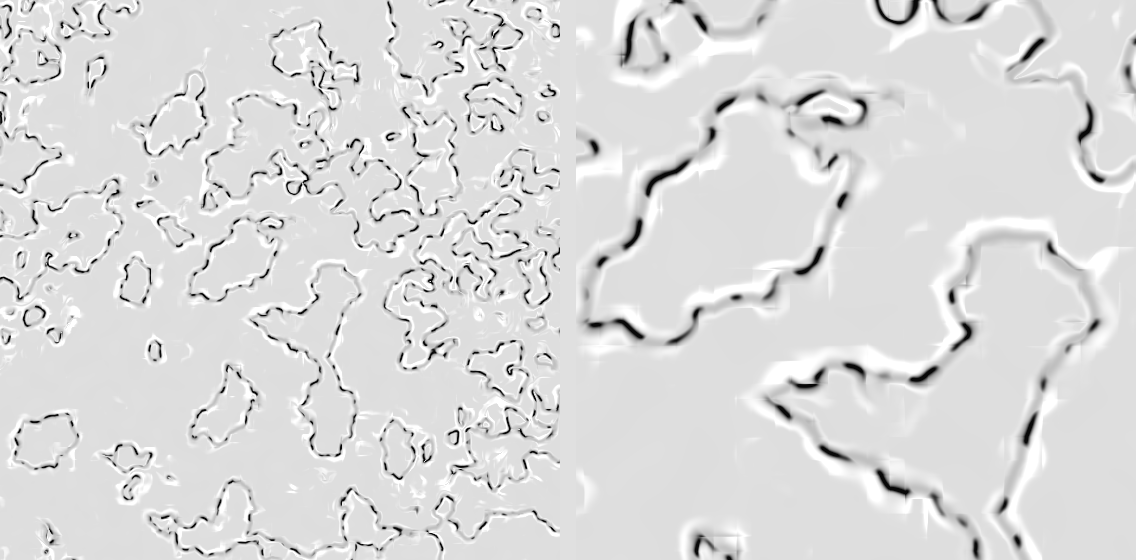
Left, the full canvas; right, a detail of the centre.
Give the GLSL for this texture map, as a WebGL 1 fragment shader.

```glsl
precision highp float;
// Pale grey relief map: broken dark contour lines with white halos around jagged plateaus.
uniform vec2 u_resolution;

const float FLAT_GREY = 0.87;
const float SLOPE_STEP = 0.001;
const float MIN_SLOPE = 5.0;

// Random gradient direction for a lattice point
vec2 latticeGradient(vec2 cell) {
  vec3 q = fract(cell.xyx * vec3(0.1031, 0.1030, 0.0973));
  q += dot(q, q.yzx + 33.33);
  float angle = 6.2832 * fract((q.x + q.y) * q.z);
  return vec2(cos(angle), sin(angle));
}

float blendCorners(vec2 cell, vec2 f, vec2 weight) {
  vec2 e = vec2(1.0, 0.0);
  float a = dot(latticeGradient(cell), f);
  float b = dot(latticeGradient(cell + e.xy), f - e.xy);
  float c = dot(latticeGradient(cell + e.yx), f - e.yx);
  float d = dot(latticeGradient(cell + e.xx), f - e.xx);
  return mix(mix(a, b, weight.x), mix(c, d, weight.x), weight.y);
}

// Smooth gradient noise
float gradientNoise(vec2 p) {
  vec2 f = fract(p);
  return blendCorners(floor(p), f, f * f * f * (f * (f * 6.0 - 15.0) + 10.0));
}

// Gradient noise with linear blending, creased along cell borders
float creasedNoise(vec2 p) {
  return blendCorners(floor(p), fract(p), fract(p));
}

// Where the ground breaks up into fine fragments: mostly toward the upper right
float roughness(vec2 p) {
  float spread = gradientNoise(p * 3.6 + 41.3) + 0.8 * abs(p.x - 0.35);
  return smoothstep(-0.02, 0.36, spread + 0.12 * p.y - 0.17);
}

// Terrain height, in terrace levels
float terrainHeight(vec2 p, float rough) {
  vec2 kink = vec2(creasedNoise(p * 44.0 + 7.1), creasedNoise(p * 44.0 + 63.7));
  vec2 q = p + 0.015 * kink;
  float height = 1.65 * gradientNoise(q * 5.3 + 12.4);
  height += 0.6 * gradientNoise(q * 11.0 + 31.8);
  height += rough * 1.1 * gradientNoise(q * 3.3 + 88.2);
  height += mix(0.2, 1.05, rough) * gradientNoise(q * 25.0 + 54.6);
  return height;
}

float bell(float x, float width) {
  float t = x / width;
  return exp(-t * t);
}

// Shade across a contour: signed distance, then the strength of each part
float contourShade(float dist, float dash, float glow) {
  float shade = FLAT_GREY;
  shade += 0.23 * glow * bell(dist - 0.006, 0.0042);
  shade += 0.12 * glow * bell(dist + 0.0075, 0.0035);
  shade -= (0.12 + 0.16 * dash) * bell(dist + 0.001, 0.004);
  shade -= 0.75 * dash * bell(dist, 0.0017);
  return shade;
}

void main() {
  vec2 p = gl_FragCoord.xy / u_resolution.y;

  // Signed distance to the nearest terrace edge
  float rough = roughness(p);
  float height = terrainHeight(p, rough);
  vec2 rise = vec2(terrainHeight(p + vec2(SLOPE_STEP, 0.0), rough),
                   terrainHeight(p + vec2(0.0, SLOPE_STEP), rough)) - height;
  float slope = length(rise) / SLOPE_STEP;
  float level = fract(height) - 0.5;
  float dist = level / max(slope, MIN_SLOPE);

  // Dashes and glow vary along the line
  float dash = smoothstep(-0.08, 0.26, gradientNoise(p * 66.0 + 19.5));
  float glow = clamp(0.55 + 1.5 * gradientNoise(p * 42.0 + 73.9), 0.1, 1.2);

  // Fade to flat ground midway between levels and where the slope vanishes
  float nearEdge = 1.0 - smoothstep(0.34, 0.5, abs(level));
  nearEdge *= smoothstep(1.5, 6.0, slope);
  float shade = mix(FLAT_GREY, contourShade(dist, dash, glow), nearEdge);
  shade += 0.008 * gradientNoise(p * 26.0 + 5.2);
  gl_FragColor = vec4(vec3(clamp(shade, 0.03, 1.0)), 1.0);
}
```
